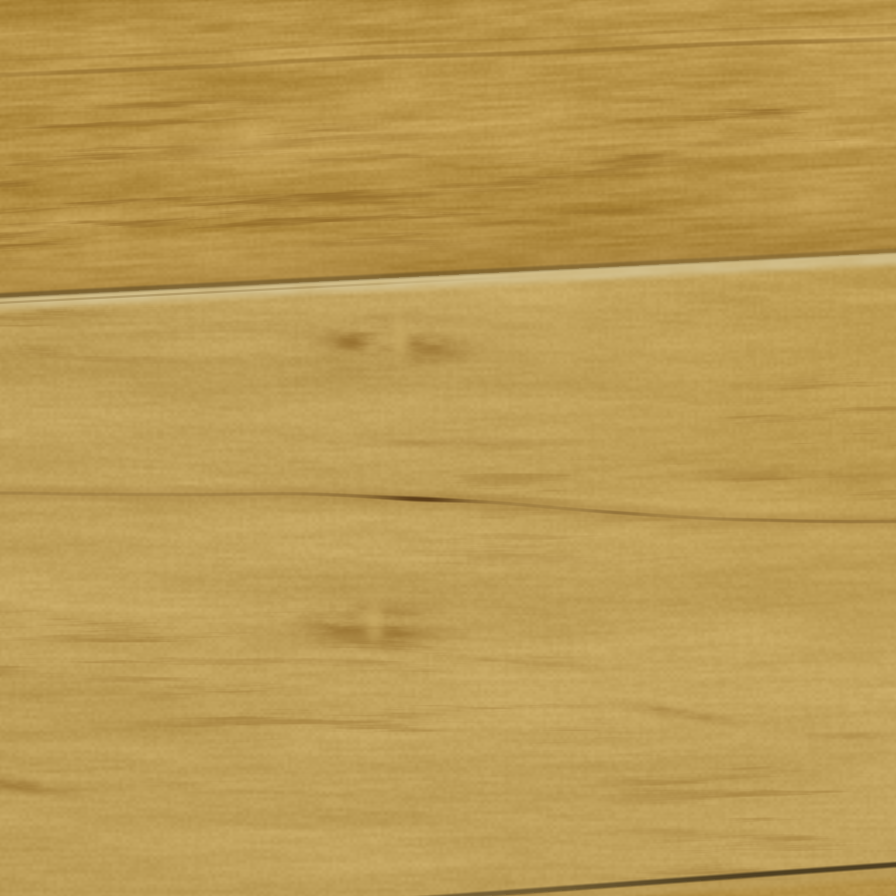
Write a three.js fragment shader that draws this texture.

```glsl
// Honey-coloured wooden boards with fine grain, knots, a long crack and slanted seams.
varying vec2 vUv;

// Board layout: seams fan out slightly towards the lower right
const float SEAM_LEFT = 0.668;
const float SEAM_SLOPE = 0.050;
const float BOARD_HEIGHT = 0.707;
const float SEAM_FAN = 0.022;
const float GAP_WIDTH = 0.0032;
const float BEVEL_WIDTH = 0.013;

// Grain
const float GRAIN_CONTRAST = 0.085;
const float FIBRE_CONTRAST = 0.055;
const float SPECK_CONTRAST = 0.030;
const vec2 KNOT_SIZE = vec2(0.075, 0.026);
const vec2 KNOT_FIRST = vec2(0.440, 0.617);
const vec2 KNOT_STEP = vec2(-0.028, -0.315);

// Colours
const vec3 PALE_WOOD = vec3(0.758, 0.636, 0.362);
const vec3 DARK_WOOD = vec3(0.722, 0.580, 0.284);
const vec3 STREAK = vec3(0.560, 0.405, 0.150);
const vec3 BEVEL = vec3(0.835, 0.770, 0.580);
const vec3 CRACK = vec3(0.330, 0.210, 0.070);
const vec3 GAP = vec3(0.270, 0.215, 0.110);

float hash(vec2 p) {
  return fract(sin(dot(p, vec2(127.1, 311.7))) * 43758.5453);
}

float noise(vec2 p) {
  vec2 i = floor(p), f = fract(p);
  f = f * f * (3.0 - 2.0 * f);
  return mix(mix(hash(i), hash(i + vec2(1.0, 0.0)), f.x),
             mix(hash(i + vec2(0.0, 1.0)), hash(i + vec2(1.0, 1.0)), f.x), f.y);
}

float fbm(vec2 p) {
  float sum = 0.0, amp = 0.5;
  for (int i = 0; i < 4; i++) {
    sum += amp * noise(p);
    p = p * 2.03 + 17.3;
    amp *= 0.5;
  }
  return sum / 0.9375;
}

// Soft elliptical spot
float spot(vec2 p, vec2 center, vec2 size) {
  vec2 d = (p - center) / size;
  return exp(-dot(d, d));
}

// Soft line of given half width
float line(float d, float width) {
  return 1.0 - smoothstep(width * 0.3, width * 1.5, abs(d));
}

void main() {
  vec2 p = vUv;

  // Board index and signed distance below the nearest seam
  float height = BOARD_HEIGHT - SEAM_FAN * p.x;
  float k = (SEAM_LEFT + SEAM_SLOPE * p.x - p.y) / height;
  float board = floor(k);
  float seam = floor(k + 0.5);
  float below = (k - seam) * height;
  float upper = 1.0 - step(0.0, k);
  float middle = 1.0 - abs(board) * step(0.5, abs(board));
  float lowerSeam = step(0.5, seam);

  // Grain coordinates, tilted and gently warped
  float tilt = mix(0.008, 0.043, upper);
  vec2 g = vec2(p.x, p.y - tilt * p.x) + board * vec2(3.7, 5.3);
  g.y += 0.012 * (noise(g * vec2(3.0, 7.0)) - 0.5);
  float bands = fbm(g * vec2(1.6, 15.0));
  float grain = fbm(g * vec2(5.0, 62.0));
  float fibre = noise(g * vec2(24.0, 235.0));
  float speck = noise(p * 260.0);

  // Base tone
  vec3 col = mix(PALE_WOOD, DARK_WOOD, max(upper, lowerSeam * step(0.0, below)));
  float tone = GRAIN_CONTRAST * (bands - 0.5) * (1.0 + 0.6 * upper)
    + GRAIN_CONTRAST * (grain - 0.5) * (0.6 + 1.2 * upper)
    + FIBRE_CONTRAST * (fibre - 0.5) * (0.5 + 0.6 * upper)
    + SPECK_CONTRAST * (speck - 0.5);
  col += tone * vec3(1.0, 1.08, 1.15);
  col -= middle * vec3(0.010, 0.018, 0.036) * smoothstep(0.4, 1.0, p.x) * smoothstep(0.1, 0.6, p.y);

  // Short dark streaks gathered in patches
  float patches = smoothstep(0.42, 0.72, fbm(g * vec2(2.2, 11.0) + 8.0));
  float streaks = smoothstep(0.52, 0.80, fbm(g * vec2(7.0, 105.0) + 31.0));
  col = mix(col, STREAK, streaks * patches * mix(0.38, 0.75, upper));

  // Upper board: long veins and a darker lower edge
  float veinY = 0.918 + 0.038 * p.x + 0.005 * (noise(vec2(p.x * 5.0, 2.0)) - 0.5);
  float veinFade = 0.25 + 0.55 * noise(vec2(p.x * 7.0, 9.0));
  col = mix(col, STREAK * 0.92, upper * line(p.y - veinY, 0.0028) * veinFade);
  col = mix(col, STREAK, upper * line(p.y - veinY - 0.016, 0.0018) * veinFade * 0.5);
  col = mix(col, STREAK, upper * 0.35 * exp(-max(-below, 0.0) / 0.035) * (0.4 + grain));

  // Knots: ragged brown wings around a pale core
  float ragged = smoothstep(0.28, 0.72, fbm(p * vec2(21.0, 65.0) + 4.0));
  for (int i = 0; i < 2; i++) {
    vec2 c = KNOT_FIRST + float(i) * KNOT_STEP;
    float wings = spot(p, c, KNOT_SIZE) * (0.12 + 0.55 * ragged);
    wings += 0.38 * spot(p, c + vec2(-0.046, 0.002), vec2(0.026, 0.012)) * ragged;
    wings += 0.25 * spot(p, c + vec2(0.052, -0.010), vec2(0.034, 0.010));
    float core = spot(p, c + vec2(0.006, 0.004), vec2(0.010, 0.024));
    col = mix(col, STREAK, wings * (1.0 - 0.8 * core));
    col = mix(col, PALE_WOOD * 1.03, 0.45 * core);
  }

  // Loose flecks on the middle board
  vec2 q = vec2(p.x, p.y + 0.13 * (p.x - 0.76));
  float flecks = spot(q, vec2(0.765, 0.204), vec2(0.050, 0.006))
    + spot(q, vec2(0.020, 0.027), vec2(0.055, 0.007))
    + 0.7 * spot(p, vec2(0.510, 0.505), vec2(0.080, 0.006))
    + 0.6 * spot(p, vec2(0.880, 0.470), vec2(0.110, 0.008))
    + 0.5 * spot(p, vec2(0.960, 0.176), vec2(0.080, 0.006));
  col = mix(col, STREAK, flecks * (0.15 + 0.5 * ragged));

  // Long crack, darkest near its bend
  float crackY = 0.449 - 0.032 * smoothstep(0.3, 0.95, p.x) + 0.002 * (noise(vec2(p.x * 9.0, 5.0)) - 0.5);
  float crackDark = 0.16 + 0.20 * smoothstep(0.15, 0.4, p.x) * noise(vec2(p.x * 16.0, 3.0));
  float bend = spot(vec2(p.x, 0.0), vec2(0.468, 0.0), vec2(0.045, 1.0));
  col = mix(col, STREAK, 0.22 * line(p.y - crackY, 0.009));
  col = mix(col, CRACK, line(p.y - crackY, 0.0020 + 0.0008 * bend) * min(crackDark + 0.65 * bend, 0.9));

  // Seams: worn pale bevel on the first, deep dark gap on the next
  float wear = 0.7 + 0.3 * noise(vec2(p.x * 38.0, below * 180.0));
  float bevel = smoothstep(-0.002, 0.002, below) * (1.0 - smoothstep(BEVEL_WIDTH * 0.55, BEVEL_WIDTH * 1.5, below));
  col = mix(col, BEVEL, bevel * wear * mix(0.88, 0.25, lowerSeam));
  float hairline = line(below - 0.006, 0.0014) * (1.0 - smoothstep(0.2, 0.65, p.x));
  col = mix(col, GAP * 2.0, hairline * 0.40 * (1.0 - lowerSeam));
  float gapDark = mix(0.50 - 0.25 * p.x, 0.60 + 0.32 * smoothstep(0.55, 0.85, p.x), lowerSeam);
  col = mix(col, GAP, line(below + 0.002, GAP_WIDTH) * gapDark);

  gl_FragColor = vec4(clamp(col, 0.0, 1.0), 1.0);
}
```
